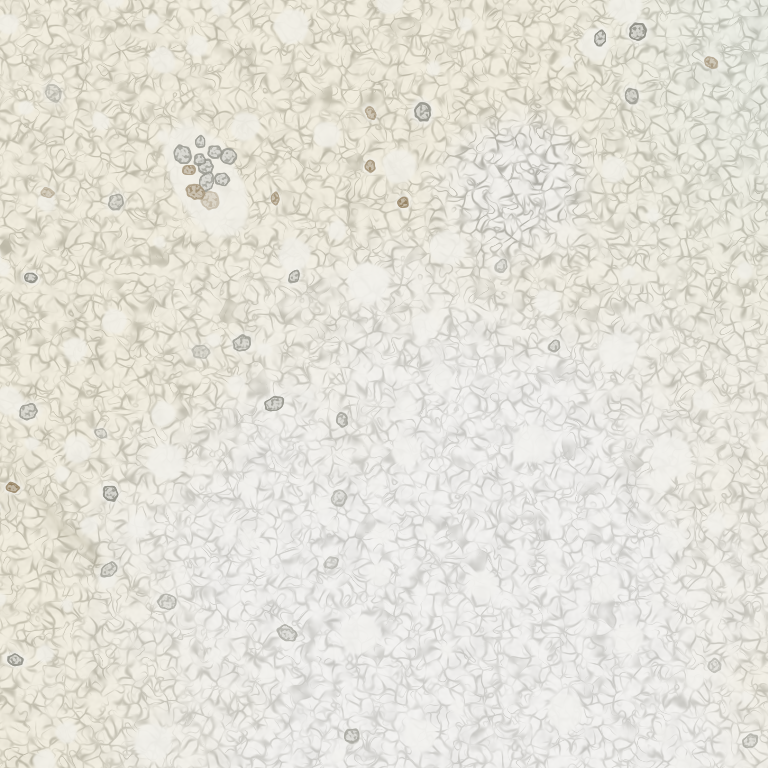
This texture is drawn by a WebGL 2 fragment shader. Its source:

```glsl
#version 300 es
precision highp float;
// Pale stained tissue under a microscope: a fine net of thin fibres on a
// near-white ground, with warm tinted regions, clear vacuoles and ringed nuclei.
// The net joins warped Voronoi borders with zero contours of gradient noise.

uniform vec2 u_resolution;
out vec4 fragColor;

const vec3 PALE = vec3(0.948, 0.945, 0.938);
const vec3 WARM = vec3(0.942, 0.925, 0.868);
const vec3 COOL = vec3(0.915, 0.935, 0.915);
const vec3 CLEAR = vec3(0.950, 0.948, 0.932);
const vec3 FIBRE_INK = vec3(0.175, 0.175, 0.185);   // subtracted from the ground
const vec3 NUCLEUS_GREY = vec3(0.50, 0.50, 0.46);
const vec3 NUCLEUS_BROWN = vec3(0.57, 0.49, 0.36);
const vec3 STREAK = vec3(0.77, 0.75, 0.67);

const float NET_SCALE = 60.0;        // fibre meshes across the canvas
const float CURL_SCALE = 84.0;       // finer curly fibres
const float VACUOLE_SCALE = 15.0;
const float NUCLEUS_SCALE = 10.0;
const float NUCLEUS_RADIUS = 0.0105;
const float EDGE = 0.0018;           // softness of outlines
const vec2 PALE_CENTRE = vec2(0.60, 0.14);
const vec2 DENSE_CENTRE = vec2(0.67, 0.75);
const vec2 CAVITY_CENTRE = vec2(0.268, 0.765);
const vec2 STREAK_CENTRE = vec2(0.09, 0.31);
const int CLUSTER_COUNT = 10;

float hash(vec2 p) {
    return fract(sin(dot(p, vec2(127.1, 311.7))) * 43758.5453);
}

vec2 hash2(vec2 p) {
    return vec2(hash(p), hash(p + 47.3));
}

vec2 rotate(vec2 p, float a) {
    return mat2(cos(a), sin(a), -sin(a), cos(a)) * p;
}

float slope(vec2 cell, vec2 offset) {
    float a = 6.2832 * hash(cell);
    return dot(vec2(cos(a), sin(a)), offset);
}

// Gradient noise, about -0.7 to 0.7
float noise(vec2 p) {
    vec2 i = floor(p), f = fract(p), u = f * f * (3.0 - 2.0 * f);
    vec2 e = vec2(1.0, 0.0);
    return mix(mix(slope(i, f), slope(i + e, f - e), u.x),
               mix(slope(i + e.yx, f - e.yx), slope(i + 1.0, f - 1.0), u.x), u.y);
}

float fbm(vec2 p) {
    return noise(p) + 0.5 * noise(p * 2.1 + 7.0) + 0.25 * noise(p * 4.3 + 19.0);
}

// Gap between the two nearest Voronoi seeds: zero on the borders
float borderGap(vec2 p) {
    vec2 cell = floor(p);
    float nearest = 9.0, second = 9.0;
    for (int k = 0; k < 9; k++) {
        vec2 c = cell + vec2(k % 3 - 1, k / 3 - 1);
        float d = length(c + hash2(c) - p);
        second = min(second, max(nearest, d));
        nearest = min(nearest, d);
    }
    return second - nearest;
}

float fibres(vec2 p) {
    vec2 warp = vec2(noise(p * 45.0), noise(p * 45.0 + 31.0)) * 0.014;
    float net = 1.0 - smoothstep(0.0, 0.32, borderGap((p + warp) * NET_SCALE));
    float curl = 1.0 - smoothstep(0.0, 0.13, abs(noise((p + warp * 0.5) * CURL_SCALE)));
    net *= smoothstep(-0.45, 0.35, noise(p * 52.0 + 5.0));
    curl *= smoothstep(-0.25, 0.4, noise(p * 38.0 + 63.0));
    return max(net, 0.85 * curl);
}

// Bright rounded spaces that interrupt the net
float vacuoles(vec2 p) {
    vec2 cell = floor(p * VACUOLE_SCALE);
    float cover = 0.0;
    for (int k = 0; k < 9; k++) {
        vec2 c = cell + vec2(k % 3 - 1, k / 3 - 1);
        float r = mix(0.009, 0.028, pow(hash(c + 3.7), 2.0));
        float d = length(p - (c + hash2(c + 11.0)) / VACUOLE_SCALE) + 0.004 * noise(p * 60.0);
        cover = max(cover, step(hash(c + 23.0), 0.38) * (1.0 - smoothstep(r - 0.004, r + 0.002, d)));
    }
    return cover;
}

// Dark outline, mottled inside and a clear halo around
vec3 addNucleus(vec3 col, vec2 q, float seed, float haloSize, float strength) {
    float r = NUCLEUS_RADIUS * mix(0.65, 1.2, hash(vec2(seed, 2.0)));
    vec2 s = rotate(q, 6.2832 * hash(vec2(seed, 5.0)));
    s.x *= mix(1.0, 1.5, hash(vec2(seed, 8.0)));
    float d = length(s) + 0.0025 * noise(q * 150.0 + seed * 9.0) - r;
    float halo = (1.0 - smoothstep(0.0, r * haloSize, d)) * 0.85;
    float rim = 1.0 - smoothstep(0.0006, 0.0006 + EDGE, abs(d));
    float inside = 1.0 - smoothstep(-EDGE, EDGE, d);
    float mottle = smoothstep(-0.1, 0.35, noise(q * 260.0 + seed * 31.0));
    float brown = step(0.72, hash(vec2(seed, 13.0)));
    vec3 ink = mix(NUCLEUS_GREY, NUCLEUS_BROWN, brown);
    col = mix(col, CLEAR, halo * strength);
    return mix(col, ink, strength * max(rim * 0.85, inside * (0.25 + 0.25 * brown + 0.5 * mottle)));
}

void main() {
    vec2 p = gl_FragCoord.xy / u_resolution;

    // Regional stain: pale low centre, warm rim, cool upper right corner
    float drift = fbm(p * 5.0);
    float dense = 1.0 - smoothstep(0.03, 0.14, length(p - DENSE_CENTRE) + 0.04 * drift);
    float warm = smoothstep(0.26, 0.72, length((p - PALE_CENTRE) * vec2(1.15, 1.0)) + 0.13 * drift);
    warm *= 1.0 - 0.75 * dense;
    float cool = smoothstep(0.68, 1.0, p.x) * smoothstep(0.45, 0.95, p.y);
    vec3 col = mix(mix(PALE, WARM, warm), COOL, 0.65 * cool);
    col -= 0.035 * smoothstep(-0.2, 0.7, fbm(p * 36.0)) + 0.015 * noise(p * 180.0);

    // Slanted stained strand
    vec2 s = rotate(p - STREAK_CENTRE, 0.8);
    float strand = exp(-pow(s.x / 0.075, 2.0) - pow((s.y + 0.012 * noise(p * 18.0)) / 0.012, 2.0));
    col = mix(col, STREAK, 0.65 * strand * (0.7 + 0.6 * noise(vec2(s.x * 25.0, s.y * 160.0))));

    // Fibre net, stronger in stained and dense parts, open in spaces
    vec2 q = rotate(p - CAVITY_CENTRE, -0.5);
    float cavity = 1.0 - smoothstep(0.85, 1.05, length(q / vec2(0.044, 0.088)) + 0.2 * noise(p * 22.0));
    float space = max(vacuoles(p) * (1.0 - 0.6 * dense), cavity);
    float weight = 0.78 + 0.22 * warm + 0.55 * dense;
    col = mix(col, CLEAR, 0.55 * space);
    col -= FIBRE_INK * fibres(p) * weight * (1.0 - 0.88 * space);

    // Scattered nuclei, more frequent toward the left
    vec2 cell = floor(p * NUCLEUS_SCALE);
    for (int k = 0; k < 9; k++) {
        vec2 c = cell + vec2(k % 3 - 1, k / 3 - 1);
        float chance = mix(0.46, 0.22, smoothstep(0.0, 7.0, c.x));
        if (hash(c + 71.0) > chance) continue;
        vec2 centre = (c + 0.15 + 0.7 * hash2(c + 37.0)) / NUCLEUS_SCALE;
        col = addNucleus(col, p - centre, hash(c + 53.0), 1.1, mix(0.45, 1.0, hash(c + 91.0)));
    }

    // Crowded cells within the cavity
    for (int k = 0; k < CLUSTER_COUNT; k++) {
        float id = float(k);
        float a = 2.4 * id, r = 0.011 * sqrt(id);
        vec2 centre = CAVITY_CENTRE + vec2(0.0, 0.018) + r * vec2(cos(a), 1.25 * sin(a));
        col = addNucleus(col, p - centre, hash(vec2(id, 17.0)), 0.2, 0.8);
    }

    fragColor = vec4(clamp(col, 0.0, 1.0), 1.0);
}
```
